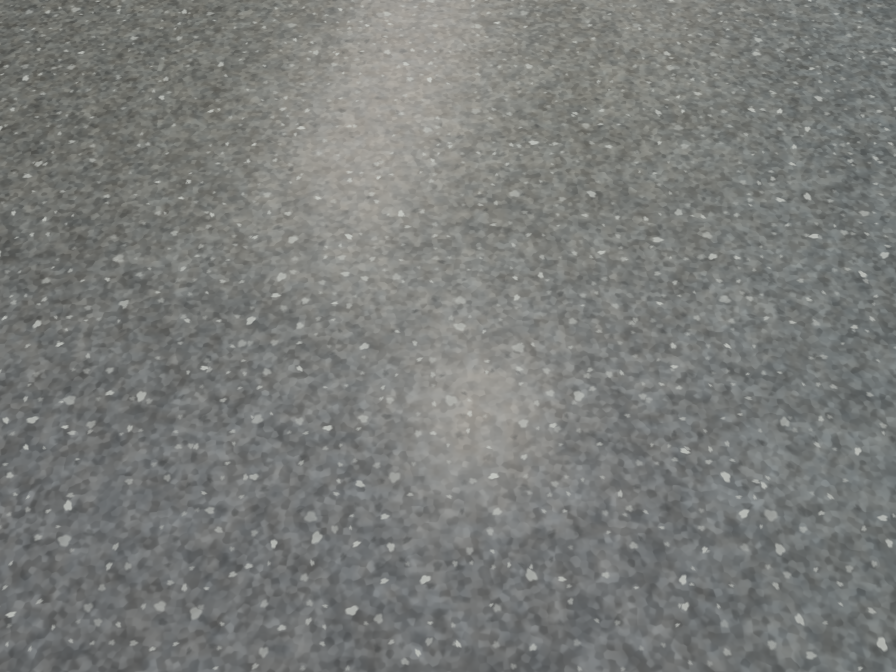
Reproduce this texture procedurally as a Shadertoy shader.

```glsl
// Speckled grey vinyl floor seen at a slant, with soft reflected lights.
// Canvas points are projected onto the floor plane, where soft Voronoi grains
// and scattered pale and dark chips lie; broad glows are added on the canvas.

const float HORIZON = 2.3;          // horizon height, in canvas heights
const float BLUR = 0.0027;          // edge softness, in canvas heights
const float FINE_GRAIN = 0.0098;    // grain sizes on the floor
const float COARSE_GRAIN = 0.020;
const float FINE_CONTRAST = 0.125;
const float COARSE_CONTRAST = 0.095;
const float MOTTLE_CONTRAST = 0.045;
const float BASE_LIGHT = 0.408;
const vec3 FAR_TINT = vec3(1.0, 1.01, 0.965);
const vec3 NEAR_TINT = vec3(0.985, 1.005, 1.01);
const vec3 SIDE_TINT = vec3(0.965, 1.01, 1.005);
const vec3 GLOW_TINT = vec3(1.015, 1.0, 0.965);
const vec3 PALE_CHIP = vec3(0.76, 0.77, 0.75);
const vec3 DARK_CHIP = vec3(0.27, 0.28, 0.28);

vec3 hash3(vec2 p) {
    vec3 q = fract(vec3(p.xyx) * vec3(0.1031, 0.1030, 0.0973));
    q += dot(q, q.yxz + 33.33);
    return fract((q.xxy + q.yzz) * q.zyx);
}

float valueNoise(vec2 p) {
    vec2 cell = floor(p), f = fract(p);
    f = f * f * (3.0 - 2.0 * f);
    float low = mix(hash3(cell).x, hash3(cell + vec2(1, 0)).x, f.x);
    float high = mix(hash3(cell + vec2(0, 1)).x, hash3(cell + vec2(1, 1)).x, f.x);
    return mix(low, high, f.y);
}

// Random tones of Voronoi cells, blended at their borders; centred on zero.
float grains(vec2 p, float sharpness) {
    vec2 cell = floor(p);
    float tone = 0.0, total = 0.0;
    for (int j = -1; j <= 1; j++)
    for (int i = -1; i <= 1; i++) {
        vec2 id = cell + vec2(i, j);
        vec3 rnd = hash3(id);
        vec2 d = id + rnd.xy - p;
        float weight = exp(-sharpness * dot(d, d));
        tone += weight * rnd.z;
        total += weight;
    }
    return tone / total - 0.5;
}

// Coverage of irregular chips, at most one in each grid cell.
float chips(vec2 p, float size, float chance, float radius, float soft, float seed) {
    vec2 id = floor(p / size) + seed;
    vec3 place = hash3(id), kind = hash3(id + 57.3);
    vec2 d = (fract(p / size) - mix(vec2(0.3), vec2(0.7), place.xy)) * size;
    float turn = 6.2832 * kind.x;
    d = mat2(cos(turn), sin(turn), -sin(turn), cos(turn)) * d;
    d.y *= mix(1.0, 1.6, kind.y);
    float angle = atan(d.y, d.x);
    float outline = 1.0 + 0.12 * sin(3.0 * angle + 40.0 * kind.z)
                        + 0.07 * sin(5.0 * angle + 25.0 * kind.y);
    float r = radius * mix(0.5, 1.0, kind.z * kind.z) * outline;
    float cover = 1.0 - smoothstep(-soft, soft, length(d) - r);
    return cover * step(place.z, chance) * mix(0.5, 1.0, kind.y);
}

float glow(vec2 uv, vec2 centre, vec2 radius) {
    vec2 d = (uv - centre) / radius;
    return exp(-dot(d, d));
}

void mainImage(out vec4 fragColor, in vec2 fragCoord) {
    vec2 uv = fragCoord / iResolution.xy;
    float aspect = iResolution.x / iResolution.y;

    // Floor plane: units match canvas heights at the lower edge
    float depth = HORIZON / (HORIZON - uv.y);
    vec2 ground = vec2((uv.x - 0.5) * aspect, HORIZON) * depth + vec2(7.0, 3.0);
    float soft = max(BLUR, 0.7 / iResolution.y) * depth;

    // Reflected light
    float shine = 0.14 * glow(uv, vec2(0.47, 1.02), vec2(0.11, 0.28))
                + 0.10 * glow(uv, vec2(0.38, 0.75), vec2(0.10, 0.18))
                + 0.13 * glow(uv, vec2(0.53, 0.38), vec2(0.095, 0.14))
                + 0.06 * glow(uv, vec2(0.74, 1.03), vec2(0.13, 0.14));
    float light = BASE_LIGHT + shine
                + 0.085 * glow(uv, vec2(0.52, 0.65), vec2(0.40, 0.60))
                + 0.025 * smoothstep(0.5, 1.0, uv.x);

    // Grain, gentler where the floor shines
    float grain = FINE_CONTRAST * grains(ground / FINE_GRAIN, 6.0)
                + COARSE_CONTRAST * grains(ground / COARSE_GRAIN + 31.0, 6.0)
                + MOTTLE_CONTRAST * (valueNoise(ground * 13.0) - 0.5);
    float clarity = 1.0 - 3.0 * min(shine, 0.17);
    light += grain * clarity;

    // Colour cast
    vec3 tint = mix(NEAR_TINT, FAR_TINT, smoothstep(0.2, 0.9, uv.y));
    tint = mix(tint, SIDE_TINT, 0.8 * smoothstep(0.65, 1.0, uv.x));
    tint = mix(tint, GLOW_TINT, clamp(shine * 7.0, 0.0, 1.0));
    vec3 color = light * tint;
    color += 0.012 * (valueNoise(ground * 45.0) - 0.5) * vec3(1.0, 0.0, -1.0);

    // Dark chips, then small and large pale chips
    float dark = chips(ground, 0.047, 0.28, 0.009, soft * 1.3, 11.0);
    float small = chips(ground + 0.019, 0.032, 0.30, 0.0066, soft, 83.0);
    float large = chips(ground + 0.031, 0.058, 0.34, 0.0112, soft, 171.0);
    color = mix(color, DARK_CHIP, 0.45 * dark * clarity);
    color = mix(color, PALE_CHIP + 0.3 * shine, 0.9 * max(small * 0.8, large));

    fragColor = vec4(clamp(color, 0.0, 1.0), 1.0);
}
```
